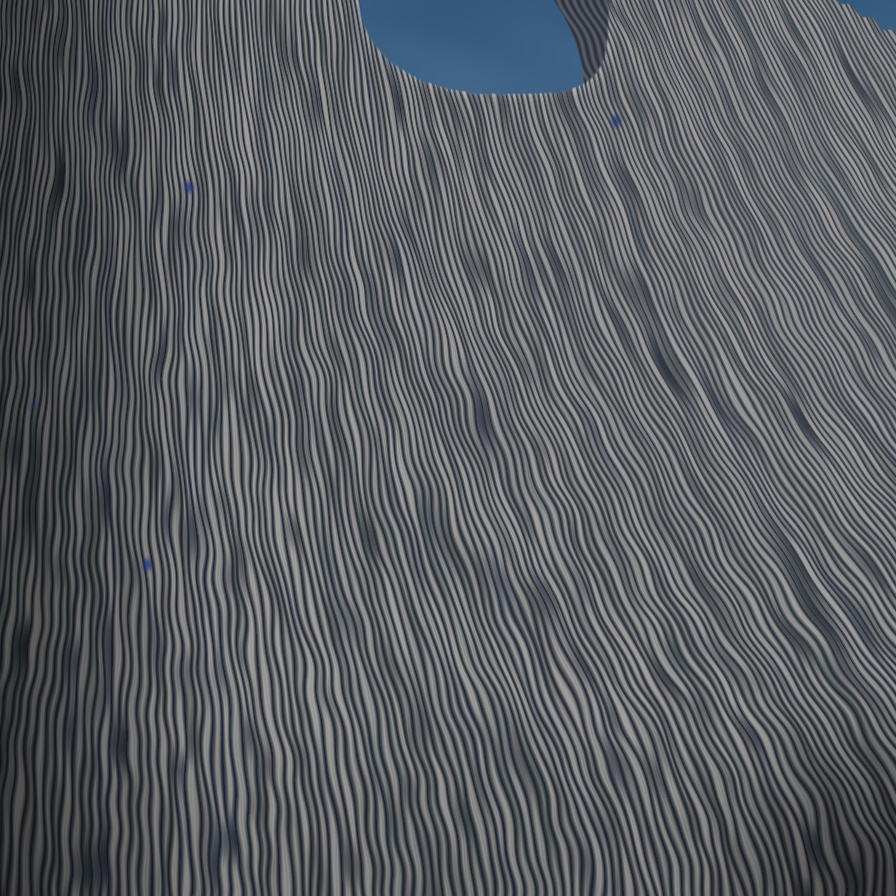
Reproduce this texture procedurally as a three.js fragment shader.

```glsl
// A curtain of grey cords fanning from upright at the left to slanted at the right,
// with a rounded opening onto blue sky. The cords are one-dimensional cellular noise
// in a bent coordinate; layered sines make them sway.
varying vec2 vUv;

float hash(float n) {
  return fract(sin(n * 12.9898 + 4.1) * 43758.5453);
}

// Coordinate that is constant along each cord, counted in cords.
float cordCoordinate(vec2 p) {
  float fall = p.y * p.y / (p.y + 0.3);
  float bend = p.x + (1.4 * p.x - 0.19) * fall;
  float loose = smoothstep(-0.1, 0.7, p.y * 0.7 + p.x * 0.5);
  bend += loose * 0.0040 * sin(p.y * 29.0 + p.x * 23.0 + 2.0 * sin(p.x * 19.0 + p.y * 5.0));
  bend += loose * 0.0022 * sin(p.y * 51.0 - p.x * 47.0 + 2.0 * sin(p.y * 13.0 + p.x * 11.0));
  bend += 0.0010 * sin(p.y * 83.0 + p.x * 91.0 + 2.0 * sin(p.x * 37.0 - p.y * 17.0));
  bend += 0.0060 * sin(p.y * 13.0 + p.x * 8.0) * p.y;
  return bend * 89.0;
}

// x: distance from the gap, y: signed offset from the centre, z: cord number.
vec3 cords(float u, float y) {
  float cell = floor(u);
  float nearest = 9.0, second = 9.0, side = 0.0, id = 0.0;
  for (int i = -2; i <= 2; i++) {
    float n = cell + float(i);
    float phase = 6.28 * hash(n + 3.0);
    float sway = 0.17 * sin(y * (18.0 + 22.0 * hash(n + 7.0)) + phase);
    sway += 0.09 * sin(y * (45.0 + 30.0 * hash(n + 11.0)) + phase * 3.0);
    float offset = u - n - 0.5 - 0.5 * (hash(n) - 0.5) - sway;
    float d = abs(offset);
    if (d < nearest) {
      second = nearest;
      nearest = d;
      side = offset;
      id = n;
    } else {
      second = min(second, d);
    }
  }
  return vec3(second - nearest, side, id);
}

vec3 cordColor(vec2 p, vec3 cord) {
  float tint = hash(cord.z + 19.0);
  float thin = 0.18 * sin(p.y * (21.0 + 14.0 * tint) + cord.z * 2.4);
  float ridge = smoothstep(-0.06, 0.98 + thin, cord.x);
  float groove = 0.06 * sin(cord.y * 19.0 + 3.0 * sin(p.y * 15.0 + cord.z));
  float light = ridge * (0.88 + 0.22 * tint) - 0.22 * cord.y + groove * ridge;

  // Deep gaps at the left, shallower ones where the cords crowd together.
  float crowd = smoothstep(0.2, 0.95, p.x) * smoothstep(0.0, 0.8, p.y);
  vec3 gap = mix(vec3(0.135, 0.155, 0.19), vec3(0.225, 0.24, 0.28), crowd);
  gap += 0.03 * vec3(-0.5, 0.6 - tint, tint) * step(0.5, hash(cord.z + 31.0));
  vec3 face = vec3(0.605, 0.60, 0.595);
  vec3 color = mix(gap, face, clamp(light, 0.0, 1.05));

  // Shade at the left edge and in the lower corners.
  float shade = mix(0.50, 1.0, smoothstep(-0.06, 0.30, p.x));
  shade *= 1.0 - 0.13 * smoothstep(0.25, 0.0, p.y);
  shade *= 1.0 - 0.45 * smoothstep(0.28, 0.0, length(p - vec2(1.0, 0.0)));
  return color * shade;
}

// Soft blue fleck caught between the cords.
float fleck(vec2 p, vec2 center) {
  vec2 d = (p - center) * vec2(1.0, 0.8);
  return smoothstep(0.009, 0.001, length(d));
}

void main() {
  vec2 p = vUv;
  vec3 cord = cords(cordCoordinate(p), p.y);
  vec3 color = cordColor(p, cord);

  float flecks = fleck(p, vec2(0.688, 0.865)) + fleck(p, vec2(0.211, 0.791));
  flecks += fleck(p, vec2(0.165, 0.370)) + 0.4 * fleck(p, vec2(0.037, 0.547));
  color = mix(color, vec3(0.13, 0.20, 0.48), 0.7 * min(flecks, 1.0));

  // Opening: a gentle curve at the left, a squarer corner at the right.
  float scallop = 0.0025 * smoothstep(0.0, 0.8, cord.x);
  vec2 q = vec2(p.x - 0.555, 1.0 - p.y + scallop);
  float right = step(0.0, q.x);
  float power = mix(2.1, 4.0, right);
  vec2 r = abs(q) / vec2(mix(0.154, 0.124, right), 0.107);
  float rim = (pow(pow(r.x, power) + pow(r.y, power), 1.0 / power) - 1.0) * 0.107;
  float hole = smoothstep(0.0015, -0.0015, rim);
  color *= 1.0 + 0.12 * smoothstep(0.012, 0.0, rim);

  vec3 sky = mix(vec3(0.25, 0.39, 0.53), vec3(0.21, 0.35, 0.49),
                 smoothstep(0.90, 1.0, p.y));
  sky += 0.008 * sin(p.x * 31.0 + 2.0 * sin(p.y * 40.0));

  // Shaded inner wall along the right of the opening.
  float depth = (p.y - 0.9) * 10.0;
  float wallEdge = 0.652 - 0.034 * depth * depth;
  float wall = smoothstep(-0.0015, 0.0015, p.x - wallEdge);
  float wallCord = 0.5 + 0.5 * sin((p.x + p.y * 0.45) * 720.0 + 2.0 * sin(p.y * 90.0));
  vec3 wallColor = mix(vec3(0.17, 0.19, 0.24), vec3(0.35, 0.36, 0.40), wallCord);
  color = mix(color, mix(sky, wallColor, wall), hole);

  // Sky beyond the ragged top right shoulder.
  float shoulder = 1.0 - 0.6 * (p.x - 0.935) + 0.003 * sin(p.x * 260.0);
  color = mix(color, sky, smoothstep(-0.0015, 0.0015, p.y - shoulder));

  gl_FragColor = vec4(color, 1.0);
}
```
